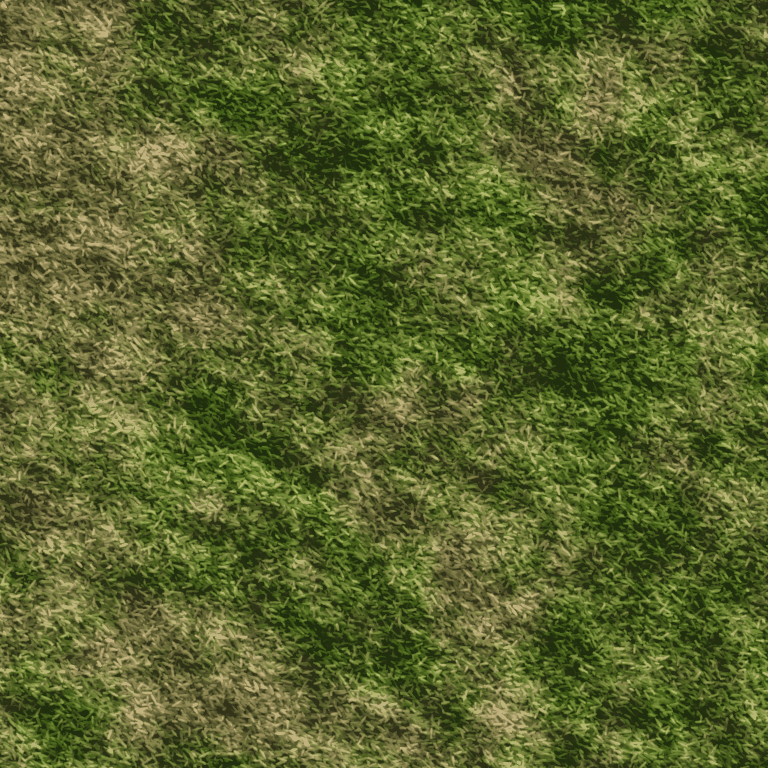
Write a WebGL 2 fragment shader that draws this texture.

```glsl
#version 300 es
precision highp float;
// Rough sunlit turf with worn, straw-coloured areas among green growth.
// Layers of scattered short flecks build a tone and a dryness value,
// which two colour ramps then turn into living and withered grass.

uniform vec2 u_resolution;
out vec4 fragColor;

const int BLADE_LAYERS = 7;
const float LEAN = -0.42;

float hash(vec2 p) {
  vec3 q = fract(vec3(p.xyx) * 0.1031);
  q += dot(q, q.yzx + 33.33);
  return fract((q.x + q.y) * q.z);
}

vec2 hash2(vec2 p) {
  return vec2(hash(p), hash(p + 57.3));
}

vec2 rotate(vec2 p, float angle) {
  float c = cos(angle), s = sin(angle);
  return vec2(c * p.x + s * p.y, c * p.y - s * p.x);
}

float noise(vec2 p) {
  vec2 i = floor(p), f = fract(p);
  f = f * f * (3.0 - 2.0 * f);
  float low = mix(hash(i), hash(i + vec2(1, 0)), f.x);
  float high = mix(hash(i + vec2(0, 1)), hash(i + vec2(1, 1)), f.x);
  return mix(low, high, f.y);
}

float fbm(vec2 p) {
  float sum = 0.0, gain = 0.533;
  for (int i = 0; i < 4; i++) {
    sum += gain * noise(p);
    p = rotate(p, 0.6) * 2.03 + 11.7;
    gain *= 0.5;
  }
  return sum;
}

// Soft streak around the segment a-b, one at its core
float streak(vec2 p, vec2 a, vec2 b, float radius) {
  vec2 ab = b - a;
  float h = clamp(dot(p - a, ab) / dot(ab, ab), 0.0, 1.0);
  return 1.0 - smoothstep(0.0, radius, length(p - a - ab * h));
}

// How withered the turf is
float drynessAt(vec2 p) {
  vec2 w = p + 0.2 * (vec2(fbm(p * 9.0), fbm(p * 9.0 + 31.0)) - 0.5);
  float worn = 0.75 * streak(w, vec2(0.0, 0.98), vec2(0.08, 0.68), 0.34);
  worn = max(worn, 0.55 * streak(w, vec2(0.04, 0.21), vec2(0.44, 0.05), 0.13));
  worn = max(worn, 0.4 * streak(w, vec2(0.56, 0.42), vec2(0.67, 0.12), 0.14));
  worn = max(worn, 0.4 * streak(w, vec2(0.63, 0.92), vec2(0.75, 0.74), 0.12));
  worn = max(worn, 0.35 * streak(w, vec2(0.02, 0.42), vec2(0.14, 0.32), 0.2));
  return 0.3 + worn + 1.2 * (fbm(p * 15.0 + 5.0) - 0.5);
}

// Light and shade of the tufts, drawn out along the lean
float tuftShade(vec2 p) {
  vec2 q = rotate(p, LEAN) * vec2(0.75, 1.25);
  return 0.85 * (fbm(q * 20.0 + 3.0) - 0.5) + 0.75 * (fbm(q * 50.0 + 19.0) - 0.5);
}

// Lays one layer of flecks over turf = (tone, dryness)
vec2 layBlades(vec2 turf, vec2 p, float seed, float baseTone, float baseDry, float soft) {
  float cell = 0.0105;
  vec2 grid = rotate(p, seed * 0.37) / cell + seed * 19.7;
  vec2 home = floor(grid);
  for (int k = 0; k < 9; k++) {
    vec2 id = home + vec2(k % 3, k / 3) - 1.0;
    vec2 key = id + seed * 83.0;
    vec2 place = hash2(key), look = hash2(key + 141.0), form = hash2(key + 277.0);
    vec2 d = rotate((grid - id - place) * cell, -seed * 0.37);
    d = rotate(d, LEAN + 1.5 * (form.x - 0.5) + step(0.85, look.y) * 1.5);
    float halfLength = mix(0.0015, 0.0065, form.y);
    float along = clamp(d.x / halfLength, -1.0, 1.0);
    float width = 0.0018 * (1.0 - 0.3 * abs(along));
    float dist = length(vec2(d.x - along * halfLength, d.y)) - width;
    float cover = 1.0 - smoothstep(-soft, soft, dist);
    float shadow = 1.0 - smoothstep(0.0, 0.0025, dist + 0.6 * d.y);
    float tone = baseTone + 0.62 * (look.x - 0.5) + 0.1 * clamp(d.y / width, -1.0, 1.0);
    turf.x -= 0.05 * shadow * (1.0 - cover);
    turf = mix(turf, vec2(tone, baseDry + 0.5 * (look.y - 0.5)), cover * 0.85);
  }
  return turf;
}

// Four-step ramp over tone 0 to 1
vec3 ramp(float t, vec3 dark, vec3 low, vec3 mid, vec3 pale) {
  vec3 c = mix(dark, low, smoothstep(0.0, 0.36, t));
  c = mix(c, mid, smoothstep(0.32, 0.68, t));
  return mix(c, pale, smoothstep(0.65, 1.0, t));
}

void main() {
  vec2 p = gl_FragCoord.xy / u_resolution.y;
  float soft = max(0.0014, 0.6 / u_resolution.y);
  float dry = drynessAt(p);
  float shade = tuftShade(p) + 0.16 * (dry - 0.4);

  // Dark undergrowth, then flecks rising into the light
  vec2 turf = vec2(0.3 + shade, dry);
  for (int i = 0; i < BLADE_LAYERS; i++) {
    float tone = mix(0.42, 0.62, float(i) / float(BLADE_LAYERS - 1)) + shade;
    turf = layBlades(turf, p, float(i) + 1.0, tone, dry, soft);
  }
  float fibre = noise(rotate(p, LEAN) * vec2(130.0, 270.0)) - 0.5;
  float tone = clamp(turf.x + 0.34 * fibre, 0.0, 1.0);

  // Living and withered colours
  vec3 green = ramp(tone, vec3(0.12, 0.18, 0.05), vec3(0.26, 0.36, 0.09),
                    vec3(0.45, 0.54, 0.21), vec3(0.70, 0.72, 0.43));
  vec3 straw = ramp(tone, vec3(0.20, 0.20, 0.10), vec3(0.36, 0.36, 0.19),
                    vec3(0.55, 0.52, 0.32), vec3(0.76, 0.70, 0.50));
  fragColor = vec4(mix(green, straw, smoothstep(0.0, 1.0, turf.y)), 1.0);
}
```
